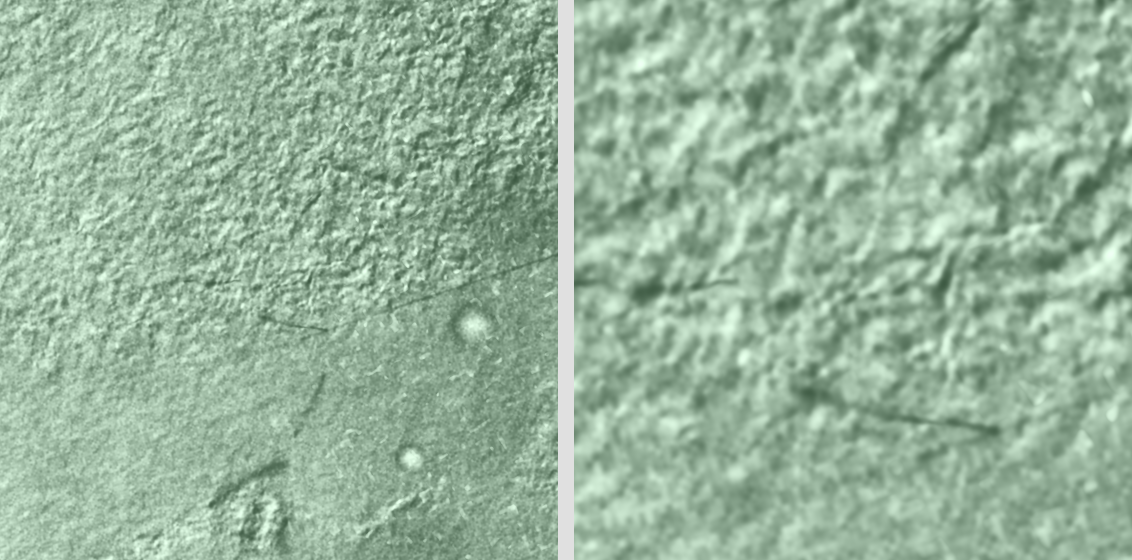
Left: the whole. Right: its middle third, enlarged.
Write a Shadertoy shader that draws this texture.

```glsl
// Green-tinted aerial relief: rough ground above a diagonal seam, a smooth plain with craters below.

float hash(vec2 cell) {
    vec3 q = fract(vec3(cell.xyx) * 0.1031);
    q += dot(q, q.yzx + 33.33);
    return fract((q.x + q.y) * q.z);
}

float noise(vec2 p) {
    vec2 i = floor(p), f = fract(p);
    vec2 s = f * f * (3.0 - 2.0 * f);
    return mix(mix(hash(i), hash(i + vec2(1, 0)), s.x),
               mix(hash(i + vec2(0, 1)), hash(i + vec2(1, 1)), s.x), s.y);
}

vec2 rotate(vec2 p, float angle) {
    float c = cos(angle), s = sin(angle);
    return vec2(c * p.x + s * p.y, c * p.y - s * p.x);
}

float fbm(vec2 p) {
    float sum = 0.0, weight = 0.5;
    for (int i = 0; i < 4; i++) {
        sum += weight * (noise(p) - 0.5);
        p = rotate(p, 0.9) * 2.03 + 17.3;
        weight *= 0.55;
    }
    return sum;
}

// Slope shading of one noise layer, lit from the lower right
float litLayer(vec2 p, float frequency, float angle, vec2 stretch) {
    vec2 q = rotate(p, angle) * frequency * stretch + frequency;
    vec2 light = rotate(vec2(0.26, -0.26), angle) * stretch;
    return noise(q - light) - noise(q + light);
}

float relief(vec2 p) {
    float coarse = litLayer(p, 38.0, 0.95, vec2(0.8, 1.1));
    float middle = litLayer(p, 80.0, 0.60, vec2(0.85, 1.1));
    float fine = litLayer(p, 140.0, 1.20, vec2(0.9, 1.1));
    float mottle = noise(rotate(p, 2.1) * 95.0) - 0.5;
    return 0.42 * coarse + 0.75 * middle + 0.7 * fine + 0.5 * mottle;
}

float segmentDistance(vec2 p, vec2 a, vec2 b) {
    vec2 d = b - a;
    return length(p - a - d * clamp(dot(p - a, d) / dot(d, d), 0.0, 1.0));
}

float bell(float d, float width) {
    return exp(-d * d / (width * width));
}

float blob(vec2 p, vec2 center, vec2 radius) {
    return bell(length((p - center) / radius), 1.0);
}

// Bright floor with a dark rim that is strongest on the upper left
float crater(vec2 p, vec2 center, float radius) {
    vec2 d = p - center;
    float side = 0.65 + 0.35 * dot(normalize(d + 1e-5), vec2(-0.8, 0.6));
    return 0.40 * bell(length(d), radius * 0.75)
         - 0.22 * side * bell(length(d) - radius * 1.15, radius * 0.35);
}

// Shadowed cracks, each from start (xy) to end (zw)
float cracks(vec2 p) {
    vec4 lines[11] = vec4[11](
        vec4(0.91, 1.00, 0.84, 0.91), vec4(0.835, 0.91, 0.79, 0.72),
        vec4(0.96, 0.93, 0.94, 0.84), vec4(0.93, 0.86, 0.90, 0.80),
        vec4(0.82, 0.69, 0.76, 0.51), vec4(0.58, 0.33, 0.53, 0.22),
        vec4(0.60, 0.70, 0.71, 0.68), vec4(0.57, 0.65, 0.53, 0.60),
        vec4(0.33, 0.495, 0.43, 0.50), vec4(0.48, 0.51, 0.55, 0.515),
        vec4(0.47, 0.43, 0.58, 0.41));
    float shade = 0.0;
    for (int i = 0; i < 11; i++) {
        float width = mix(0.002, 0.008, noise(p * 24.0 + float(i)));
        shade = max(shade, bell(segmentDistance(p, lines[i].xy, lines[i].zw), width));
    }
    return shade * smoothstep(0.0, 0.5, noise(p * 33.0));
}

void mainImage(out vec4 fragColor, in vec2 fragCoord) {
    vec2 p = fragCoord / iResolution.y;
    vec2 warped = p + 0.016 * vec2(fbm(p * 24.0), fbm(p * 24.0 + 40.0));
    float seam = p.y - (0.217 + 0.33 * p.x);
    float seamFade = smoothstep(0.42, 0.85, p.x);

    // Where the ground is rough
    float edge = max(0.217 + 0.33 * p.x, 0.35) + 0.15 * fbm(p * 9.0);
    float rough = smoothstep(-0.05, 0.07, p.y - edge);
    rough *= 1.0 - 0.75 * blob(p, vec2(0.41, 0.85), vec2(0.08, 0.07));
    rough *= 1.0 - 0.85 * blob(p, vec2(0.94, 0.57), vec2(0.14, 0.06));
    rough *= mix(0.6, 1.0, smoothstep(0.15, 0.65, p.x)) * mix(0.6, 1.3, noise(rotate(p, 0.5) * 12.0));
    float hill = blob(warped, vec2(0.45, 0.075), vec2(0.06, 0.075));
    float rubble = bell(segmentDistance(warped, vec2(0.2, -0.02), vec2(0.38, 0.08)), 0.032);
    rubble = max(rubble, bell(segmentDistance(warped, vec2(0.64, 0.05), vec2(0.77, 0.12)), 0.02));
    rubble = max(rubble, 0.9 * blob(warped, vec2(0.98, 0.18), vec2(0.05, 0.09)));
    rough = max(rough, max(hill, rubble));

    // Broad light and dark areas
    float tone = mix(0.655, 0.52, smoothstep(0.05, 0.95, p.x)) + 0.15 * fbm(p * 9.0 + 5.0);
    tone -= 0.11 * blob(p, vec2(0.96, 0.60), vec2(0.16, 0.10));
    tone += 0.08 * blob(p, vec2(0.58, 0.07), vec2(0.08, 0.09)) + 0.06 * rubble;
    tone -= 0.09 * blob(p, vec2(0.74, 0.05), vec2(0.10, 0.06));

    // Relief, streaks, speckles and grain
    tone += relief(warped) * mix(0.13, 0.42, rough);
    tone += 0.75 * hill * litLayer(warped, 26.0, 0.4, vec2(1.0));
    vec2 streak = rotate(warped, mix(0.55, 0.95, smoothstep(0.3, 0.5, p.y)));
    tone += 0.13 * (1.0 - smoothstep(0.1, 0.7, p.x)) * (noise(streak * vec2(32.0, 130.0)) - 0.5);
    float speckle = smoothstep(0.74, 1.0, noise(rotate(warped, 0.6) * 85.0 + 9.0));
    tone += 0.22 * speckle * smoothstep(0.35, 0.7, p.x);
    tone += 0.16 * (noise(rotate(p, 0.3) * 240.0) - 0.5);

    // Cracks, hill shadow, seam and craters
    tone -= 0.25 * cracks(warped);
    float shadow = bell(segmentDistance(warped, vec2(0.38, 0.10), vec2(0.44, 0.15)), 0.010);
    shadow = max(shadow, bell(segmentDistance(warped, vec2(0.44, 0.15), vec2(0.51, 0.17)), 0.010));
    shadow = max(shadow, bell(segmentDistance(warped, vec2(0.50, 0.11), vec2(0.505, 0.03)), 0.012));
    tone -= 0.28 * shadow;
    tone -= mix(0.05, 0.17, seamFade) * smoothstep(0.38, 0.5, p.x) * bell(seam, 0.003);
    tone += 0.05 * seamFade * bell(seam + 0.025, 0.025);
    vec2 nearby = mix(p, warped, 0.6);
    tone += crater(nearby, vec2(0.845, 0.42), 0.030);
    tone += crater(nearby, vec2(0.735, 0.18), 0.020);

    // Gentle shoulder keeps highlights and shadows from clipping
    tone = 0.6 + 0.4 * tanh((tone - 0.6) / 0.4);
    vec3 greenTint = vec3(0.0, 0.11, 0.02);
    fragColor = vec4(clamp(vec3(tone) + greenTint, 0.0, 1.0), 1.0);
}
```
